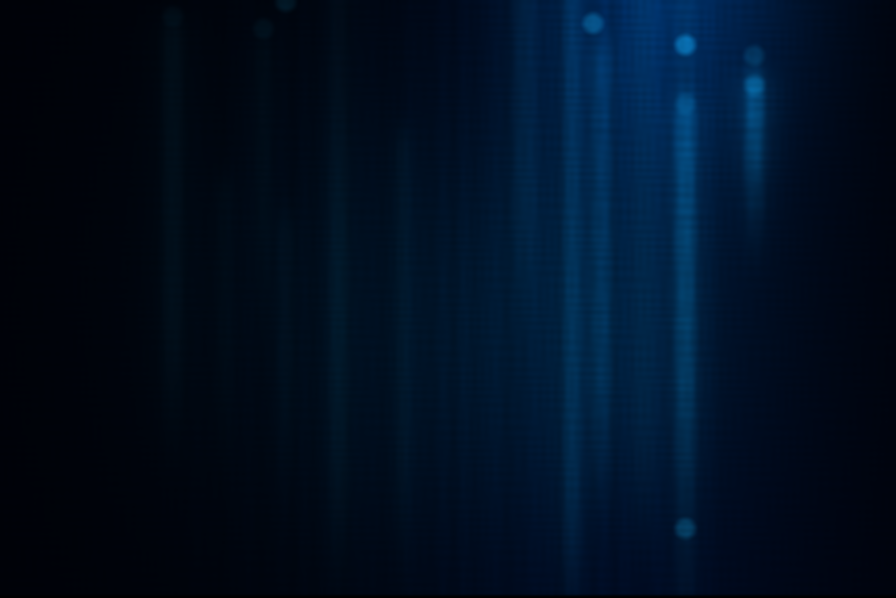
Give the GLSL for this background, as a WebGL 1 fragment shader.

```glsl
precision highp float;
uniform vec2 u_resolution;

#define NIGHT vec3(0.0, 0.007, 0.030)
#define NAVY vec3(0.0, 0.030, 0.098)
#define TEAL vec3(0.0, 0.066, 0.084)
#define HAZE vec3(0.0, 0.023, 0.042)
#define GLOW vec3(0.0, 0.135, 0.26)
#define BEAM vec3(0.015, 0.20, 0.28)
#define MIST vec3(0.012, 0.12, 0.15)
#define SPARK vec3(0.03, 0.23, 0.29)
#define DISC_RADIUS 0.0185
#define RIB_COUNT 56.0
#define STRAND_GAIN 0.08
#define WEAVE_GAIN 0.045

float glow(vec2 p, vec2 center, vec2 spread) {
  vec2 d = (p - center) / spread;
  return exp(-dot(d, d));
}

// Vertical light trail with a soft core, a wide halo and a long fade at its foot
float trail(vec2 p, float x, float width, float foot, float top) {
  float d = abs(p.x - x) / width;
  float core = exp(-1.7 * d * d * d);
  float halo = exp(-0.22 * d * d);
  float span = smoothstep(foot - 0.1, foot + 0.25, p.y)
             * (1.0 - smoothstep(top - 0.06, top + 0.025, p.y));
  return (core * 0.66 + halo * 0.3) * span;
}

// Soft round bokeh spot, kept circular by the aspect ratio
float disc(vec2 p, float x, float y) {
  vec2 d = p - vec2(x, y);
  d.x *= u_resolution.x / u_resolution.y;
  return 1.0 - smoothstep(0.5, 1.25, length(d) / DISC_RADIUS);
}

// Irregular fine columns made from layered sines
float strands(float x) {
  float wave = sin(x * 171.0 + 2.0 * sin(x * 37.0));
  wave += 0.5 * sin(x * 317.0 + 1.3);
  return wave / 1.5;
}

// Faint fabric of crossing threads with uneven strength
float weave(vec2 p) {
  float rows = sin(p.y * 410.0 + 2.0 * sin(p.y * 53.0)) * sin(p.x * 43.0 + p.y * 29.0);
  float columns = sin(p.x * 590.0 + 2.0 * sin(p.x * 71.0)) * sin(p.y * 37.0 - p.x * 23.0);
  return rows + 0.7 * columns;
}

void main() {
  vec2 p = gl_FragCoord.xy / u_resolution;

  // Broad background light
  vec3 color = NIGHT;
  color += NAVY * glow(p, vec2(0.70, 0.42), vec2(0.25, 1.5));
  color += TEAL * glow(p, vec2(0.63, 0.46), vec2(0.20, 0.33));
  color += GLOW * glow(p, vec2(0.75, 1.06), vec2(0.145, 0.33));
  color += HAZE * glow(p, vec2(0.35, 0.50), vec2(0.23, 0.55));
  float strandArea = smoothstep(0.15, 0.25, p.x) * (1.0 - smoothstep(0.74, 0.86, p.x));
  color *= 1.0 + STRAND_GAIN * strands(p.x) * strandArea;

  // Faint trails on the left
  float mist = 0.30 * trail(p, 0.193, 0.014, 0.26, 0.985);
  mist += 0.14 * trail(p, 0.251, 0.011, 0.22, 0.72);
  mist += 0.17 * trail(p, 0.294, 0.011, 0.46, 0.96);
  mist += 0.18 * trail(p, 0.319, 0.012, 0.18, 0.66);
  mist += 0.42 * trail(p, 0.378, 0.013, 0.0, 1.10)
        * (0.35 + 0.65 * glow(p, vec2(0.378, 0.48), vec2(1.0, 0.34)));
  mist += 0.24 * trail(p, 0.450, 0.010, 0.05, 0.80);
  color += MIST * mist;

  // Bright trails on the right, ribbed and beaded along their length
  float ribs = 0.94 + 0.04 * sin(p.y * RIB_COUNT * 6.2832 + sin(p.y * 31.0));
  ribs += 0.06 * sin(p.y * 88.0 + 1.5 * sin(p.y * 39.0));
  float beam = 0.27 * trail(p, 0.586, 0.016, 0.48, 1.10);
  beam += 0.40 * trail(p, 0.638, 0.012, -0.02, 1.10);
  beam += 0.42 * trail(p, 0.671, 0.014, 0.18, 0.95) * ribs;
  beam += 0.25 * trail(p, 0.718, 0.016, 0.10, 1.10);
  beam += 0.24 * trail(p, 0.765, 0.013, -0.10, 1.10);
  beam += trail(p, 0.765, 0.014, 0.16, 0.85) * ribs * mix(0.42, 0.80, p.y);
  beam += 1.2 * trail(p, 0.842, 0.013, 0.56, 0.89) * ribs
        * smoothstep(0.42, 0.90, p.y);
  color += BEAM * beam;

  // Spots at the ends of the trails
  float spots = 0.80 * disc(p, 0.662, 0.961);
  spots += disc(p, 0.765, 0.925);
  spots += 0.30 * disc(p, 0.765, 0.826);
  spots += 0.60 * disc(p, 0.765, 0.116);
  spots += 0.42 * disc(p, 0.842, 0.907);
  spots += 0.45 * disc(p, 0.842, 0.858);
  spots += 0.10 * disc(p, 0.193, 0.972);
  spots += 0.15 * disc(p, 0.294, 0.952);
  spots += 0.30 * disc(p, 0.319, 0.997);
  color += SPARK * spots;

  // Fabric texture and dark lower border
  color *= 1.0 + WEAVE_GAIN * weave(p);
  color *= smoothstep(0.001, 0.008, p.y);
  gl_FragColor = vec4(color, 1.0);
}
```
